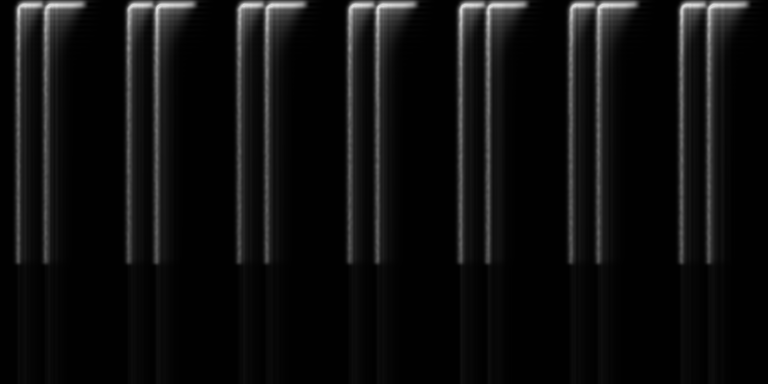
Write a WebGL 2 fragment shader that draws this pattern.

```glsl
#version 300 es
precision highp float;

#define REPEATS 7.0
#define PERIOD 0.2878
#define FIRST_X 0.047
#define PAIR_GAP 0.0716
#define BAR_DEPTH 0.0105
#define CORNER 0.017
#define LINE_END 0.688
#define LINE_SIGMA 0.0056
#define BAR_SIGMA 0.0068
#define HALO_WIDTH 0.043
#define LEFT_MARGIN 0.03

uniform vec2 u_resolution;
out vec4 fragColor;

vec2 gradientAt(vec2 cell) {
    float h = fract(sin(dot(cell, vec2(127.1, 311.7))) * 43758.5);
    return vec2(cos(6.2832 * h), sin(6.2832 * h));
}

float gradientNoise(vec2 p) {
    vec2 i = floor(p), f = fract(p);
    vec2 w = f * f * (3.0 - 2.0 * f);
    vec2 e = vec2(1.0, 0.0);
    float low = mix(dot(gradientAt(i), f), dot(gradientAt(i + e), f - e), w.x);
    float high = mix(dot(gradientAt(i + e.yx), f - e.yx),
                     dot(gradientAt(i + 1.0), f - 1.0), w.x);
    return mix(low, high, w.y);
}

float fadeOut(float start, float end, float v) {
    return 1.0 - smoothstep(start, end, v);
}

float bell(float v, float sigma) {
    return exp(-0.5 * v * v / (sigma * sigma));
}

// Upright line bending into a bar; x runs right, down runs from the top edge
float hook(float x, float down, float reach, float seed) {
    vec2 q = vec2(x, down - BAR_DEPTH);
    vec2 a = CORNER - q;
    float depth = CORNER - length(max(a, 0.0)) - min(max(a.x, a.y), 0.0);
    float onBar = smoothstep(-0.008, 0.008, q.x - q.y);
    float inside = smoothstep(-0.006, 0.004, depth);

    // Worn stroke, brightest near the top
    float wear = 1.0 + 0.28 * gradientNoise(vec2(x * 90.0 + seed, down * 75.0));
    float upright = (0.23 + 0.24 * exp(-down * 4.0)) * wear
                  * fadeOut(LINE_END - 0.008, LINE_END + 0.006, down);
    float bar = 0.5 * fadeOut(reach - 0.025, reach, x);
    float stroke = mix(upright * bell(depth, LINE_SIGMA),
                       bar * bell(depth, BAR_SIGMA), onBar);

    // Streaked halo to the right, carried on faintly below the line end
    float streaks = 1.0 + 0.9 * gradientNoise(vec2(x * 150.0, seed * 3.7));
    float strength = mix(0.04, 0.095 + 0.07 * exp(-down * 5.0),
                         fadeOut(LINE_END - 0.02, LINE_END + 0.01, down));
    float halo = strength * streaks * bell(max(q.x, 0.0), HALO_WIDTH * 0.6) * inside;

    // Glow under the bar, narrowing as it falls
    float glow = 0.34 * exp(-max(q.y, 0.0) / 0.05) * inside
               * fadeOut(reach * 0.6, reach + 0.005, x + 0.4 * down);
    return stroke + halo + glow;
}

void main() {
    vec2 p = gl_FragCoord.xy / u_resolution * vec2(2.0, 1.0);
    float down = 1.0 - p.y;
    float along = (p.x - FIRST_X + LEFT_MARGIN) / PERIOD;
    float id = floor(along);
    float x = fract(along) * PERIOD - LEFT_MARGIN;

    // Two hooks in each repeat
    float light = hook(x, down, PAIR_GAP + 0.008, id * 2.31 + 0.4)
                * fadeOut(PAIR_GAP - 0.012, PAIR_GAP + 0.006, x);
    light += hook(x - PAIR_GAP, down, 0.115, id * 2.31 + 1.7);

    // Faint level ripples trailing past the bar
    float ripple = 0.5 + 0.5 * sin(down * 420.0);
    light += 0.1 * ripple * exp(-down / 0.04) * smoothstep(0.0, 0.03, x)
           * fadeOut(0.15, 0.23, x);

    light *= step(0.0, id) * step(id, REPEATS - 1.0);
    fragColor = vec4(vec3(min(0.003 + light, 0.85)), 1.0);
}
```
